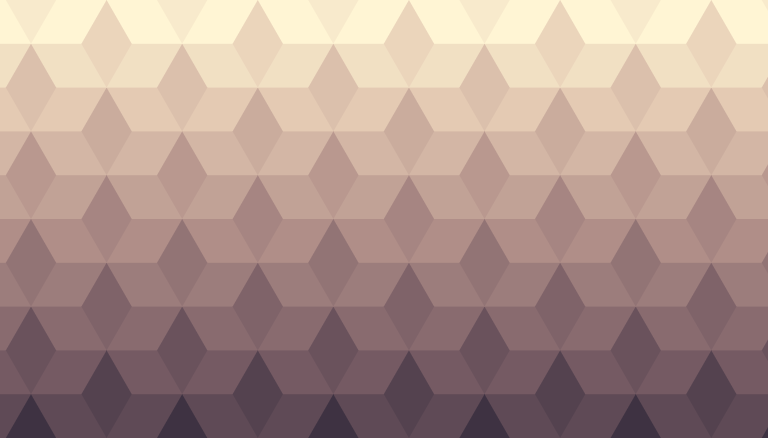
Reproduce this background procedurally as a WebGL 1 fragment shader.

```glsl
precision highp float;

uniform vec2 u_resolution;

const float COLUMNS = 10.16;        // diamond columns across the canvas
const float ROWS = 10.0;            // colour bands down the canvas
const float FIRST_COLUMN = 0.41;    // centre of the first column, in columns
const float DIAMOND_HALF = 0.3333;  // diamond half width, in columns
const float DIAMOND_SHIFT = 0.5;    // how far diamonds run ahead on the ramp

const vec3 CREAM = vec3(1.0, 0.961, 0.831);
const vec3 SAND  = vec3(0.894, 0.792, 0.702);
const vec3 ROSE  = vec3(0.690, 0.557, 0.533);
const vec3 MAUVE = vec3(0.459, 0.353, 0.388);
const vec3 PLUM  = vec3(0.245, 0.198, 0.260);

// Colour ramp from light to dark, indexed by row
vec3 ramp(float row) {
    vec3 color = mix(CREAM, SAND, clamp(row / 2.0, 0.0, 1.0));
    color = mix(color, ROSE, clamp((row - 2.0) / 3.0, 0.0, 1.0));
    color = mix(color, MAUVE, clamp((row - 5.0) / 3.0, 0.0, 1.0));
    return mix(color, PLUM, clamp((row - 8.0) / 2.5, 0.0, 1.0));
}

// Antialiased coverage of the negative side of a distance
float coverage(float dist, float pixel) {
    return clamp(0.5 - dist / pixel, 0.0, 1.0);
}

void main() {
    vec2 uv = gl_FragCoord.xy / u_resolution;
    vec2 grid = vec2(uv.x * COLUMNS - FIRST_COLUMN, (1.0 - uv.y) * ROWS);
    vec2 pixel = vec2(COLUMNS, ROWS) / u_resolution;

    // Horizontal bands, blended across each boundary
    float boundary = floor(grid.y + 0.5);
    float above = coverage(grid.y - boundary, pixel.y);
    vec3 color = mix(ramp(boundary), ramp(max(boundary - 1.0, 0.0)), above);

    // Diamonds two rows tall, staggered one row in every other column
    float column = floor(grid.x + 0.5);
    float stagger = mod(column, 2.0);
    float level = 2.0 * floor((grid.y - stagger + 1.0) * 0.5) + stagger;
    vec2 offset = abs(grid - vec2(column, level));
    float dist = offset.x / DIAMOND_HALF + offset.y - 1.0;
    float edge = length(vec2(pixel.x / DIAMOND_HALF, pixel.y));
    color = mix(color, ramp(level + DIAMOND_SHIFT), coverage(dist, edge));

    gl_FragColor = vec4(color, 1.0);
}
```
